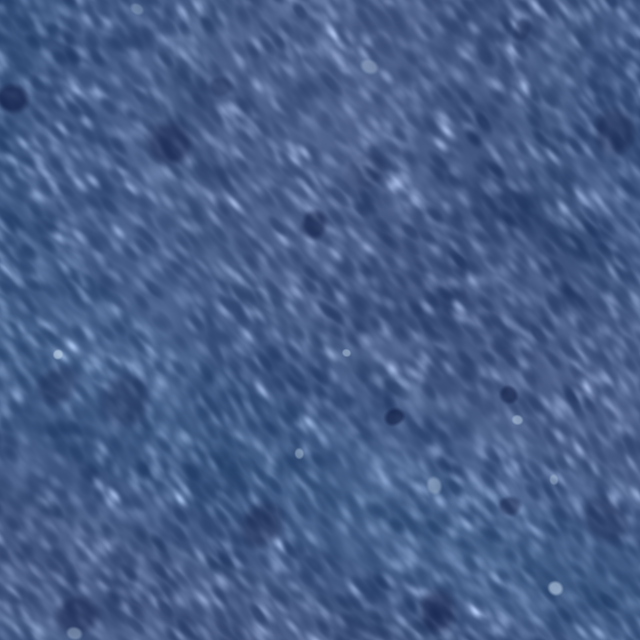
Reproduce this texture procedurally as a three.js fragment shader.

```glsl
// Blue, softly blurred surface with short slanted streaks, dark round stains
// and a few pale glints. Streaks are cellular noise (one soft bump per cell)
// in stretched, tilted space; slow light and hue drifts are layered sines.

#define BASE_COLOR vec3(0.282, 0.378, 0.547)
#define STAIN_COLOR vec3(0.125, 0.185, 0.345)
#define GLINT_COLOR vec3(0.74, 0.82, 0.90)
#define STREAK_ANGLE -0.86
#define STREAK_CELLS vec2(43.0, 98.0)
#define STREAK_CONTRAST 0.112
#define MOTTLE_CONTRAST 0.040
#define DRIFT_CONTRAST 0.011
#define STAIN_GRID 6.0
#define STAIN_SHARE 0.48
#define GLINT_GRID 9.0
#define GLINT_SHARE 0.13

varying vec2 vUv;

vec3 hash3(vec2 cell) {
  vec3 h = fract(cell.xyx * vec3(0.1031, 0.1030, 0.0973));
  h += dot(h, h.yxz + 33.33);
  return fract((h.xxy + h.yzz) * h.zyx);
}

mat2 rotation(float angle) {
  float c = cos(angle);
  float s = sin(angle);
  return mat2(c, -s, s, c);
}

// Sum of light and dark bumps, one at a random place in each cell.
float bumpNoise(vec2 p, float seed) {
  vec2 cell = floor(p);
  float sum = 0.0;
  for (int j = -1; j <= 1; j++) {
    for (int i = -1; i <= 1; i++) {
      vec2 id = cell + vec2(float(i), float(j));
      vec3 rnd = hash3(id + seed);
      vec2 d = p - id - rnd.xy;
      float bump = max(0.0, 1.0 - dot(d, d));
      sum += (rnd.z * 2.0 - 1.0) * bump * bump;
    }
  }
  return sum;
}

// Mask of sparse soft ovals; radii are in canvas units.
float scatter(vec2 p, float grid, float share, vec2 radii, float seed) {
  vec2 cell = floor(p * grid);
  float mask = 0.0;
  for (int j = -1; j <= 1; j++) {
    for (int i = -1; i <= 1; i++) {
      vec2 id = cell + vec2(float(i), float(j));
      vec3 place = hash3(id + seed);
      vec3 shape = hash3(id + seed + 57.0);
      float present = step(place.z, share);
      vec2 d = rotation(shape.y * 6.283) * (p - (id + place.xy) / grid);
      d.x *= mix(0.72, 1.0, shape.z);
      float radius = mix(radii.x, radii.y, shape.x);
      float oval = 1.0 - smoothstep(0.60, 1.20, length(d) / radius);
      mask = max(mask, present * oval * mix(0.35, 1.0, shape.z));
    }
  }
  return mask;
}

// Broad uneven lighting from crossed sines.
float drift(vec2 p) {
  return sin(p.x * 7.0 + 2.1 * sin(p.y * 5.0 + 0.7))
       + sin(p.y * 9.0 - p.x * 4.0 + 1.9)
       + 0.7 * sin(p.x * 17.0 + p.y * 13.0 + 2.0 * sin(p.y * 11.0));
}

void main() {
  // Streak space, bent slightly so the direction wanders.
  vec2 bent = vUv + 0.008 * sin(vUv.yx * vec2(9.0, 11.0) + vec2(0.4, 2.3));
  vec2 along = rotation(STREAK_ANGLE) * bent;

  // Fine streaks with brighter crests, over larger mottling.
  float fine = bumpNoise(along * STREAK_CELLS, 11.0);
  float crest = fine + 0.32 * (fine * fine - 0.21);
  float mottle = bumpNoise(along * STREAK_CELLS * vec2(0.55, 0.36), 83.0);
  float patchy = bumpNoise(vUv * 12.0, 29.0);
  float contrast = STREAK_CONTRAST * (1.0 + 0.25 * patchy);
  float tone = crest * contrast + mottle * MOTTLE_CONTRAST
             + patchy * 0.018 + drift(vUv) * DRIFT_CONTRAST;

  // Hue leans to violet or teal across the surface.
  float lean = sin(vUv.x * 4.0 + vUv.y * 5.0 + 2.4 * sin(vUv.y * 3.0));
  vec3 color = BASE_COLOR + tone + lean * vec3(0.011, -0.004, -0.005);

  // Stains with ragged edges keep a little of the streaks.
  vec2 ragged = vUv + 0.005 * vec2(mottle, patchy);
  float stain = scatter(ragged, STAIN_GRID, STAIN_SHARE, vec2(0.014, 0.038), 5.0);
  color = mix(color, STAIN_COLOR + tone * 0.45, stain * 0.85);

  // Small pale glints.
  float glint = scatter(vUv, GLINT_GRID, GLINT_SHARE, vec2(0.006, 0.013), 141.0);
  color = mix(color, GLINT_COLOR, glint * 0.75);

  gl_FragColor = vec4(clamp(color, 0.0, 1.0), 1.0);
}
```
